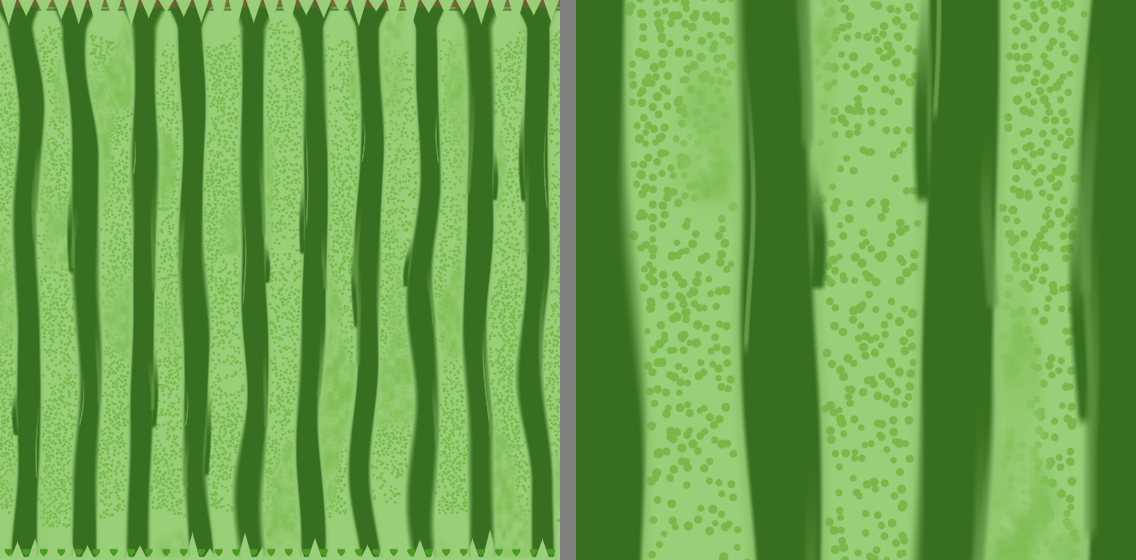
Left: the whole. Right: its middle third, enlarged.
Write a WebGL 1 fragment shader that draws this pattern.

```glsl
precision highp float;
// Ten wavering dark green stripes on light green, with stippled gaps between them.
// Stripes are noise-bent distance bands with brushed smears; dots are a jittered
// grid masked by that distance, and 32 pointed teeth trim the top and bottom.
uniform vec2 u_resolution;

float hash(vec2 p) {
  vec3 q = fract(vec3(p.xyx) * 0.1031);
  q += dot(q, q.yzx + 33.33);
  return fract((q.x + q.y) * q.z);
}

float noise(vec2 p) {
  vec2 i = floor(p), f = fract(p);
  f = f * f * (3.0 - 2.0 * f);
  return mix(mix(hash(i), hash(i + vec2(1.0, 0.0)), f.x),
             mix(hash(i + vec2(0.0, 1.0)), hash(i + 1.0), f.x), f.y);
}

// Smooth random value along one stripe.
float waver(float y, float id) {
  float i = floor(y), f = fract(y);
  return mix(hash(vec2(id, i)), hash(vec2(id, i + 1.0)), f * f * (3.0 - 2.0 * f));
}

// x: offset from the stripe's centre, y: half width, z: stripe index.
vec3 stripe(vec2 p) {
  float s = (p.x - 0.0455) / 0.1015 + 0.5;
  float id = floor(s);
  float bend = (waver(p.y * 5.0 + id * 0.37, id + 3.0) - 0.5) * 0.030;
  float halfWidth = 0.0175 + 0.006 * waver(p.y * 7.0, id + 41.0);
  halfWidth += 0.018 * smoothstep(0.945, 1.0, p.y);
  return vec3((fract(s) - 0.5) * 0.1015 - bend, halfWidth, id);
}

// Stippling: each dot is kept or dropped whole, by its own centre.
float dots(vec2 p, float px) {
  vec2 cell = floor(p / 0.0062);
  float cover = 0.0;
  for (int j = -1; j <= 1; j++) {
    for (int i = -1; i <= 1; i++) {
      vec2 c = cell + vec2(float(i), float(j));
      vec2 centre = (c + vec2(hash(c + 7.0), hash(c + 61.0))) * 0.0062;
      vec3 s = stripe(centre);
      float gap = abs(s.x) - s.y;
      float density = 0.32 + 0.65 * noise(centre * vec2(22.0, 9.0));
      density *= smoothstep(0.003, 0.013, gap + 0.004 * noise(centre * 30.0));
      float ends = 0.06 * noise(vec2(centre.x * 18.0, 3.0));
      density *= step(0.045 + ends, centre.y) * step(centre.y, 0.965 - ends);
      float keep = step(hash(c + 127.0), density);
      float radius = 0.0019 + 0.0009 * hash(c + 211.0);
      float d = length(p - centre) - radius;
      cover = max(cover, keep * (1.0 - smoothstep(-px, px, d)));
    }
  }
  return cover;
}

// Pointed tooth; v is the distance from the border it grows from.
float tooth(float x, float v, float seed, float px) {
  float u = x * 32.0;
  float len = 0.02 + 0.035 * hash(vec2(floor(u), seed));
  float d = abs(fract(u) - 0.5) - 0.44 * (1.0 - v / len);
  return 1.0 - smoothstep(-32.0 * px, 32.0 * px, d);
}

void main() {
  vec2 p = gl_FragCoord.xy / u_resolution;
  float px = 0.8 / min(u_resolution.x, u_resolution.y);
  vec3 light = vec3(0.60, 0.81, 0.47);
  vec3 mid = vec3(0.48, 0.72, 0.29);
  vec3 dark = vec3(0.22, 0.43, 0.12);

  // Light ground, blurred patches, then stippling.
  vec3 s = stripe(p);
  float gap = abs(s.x) - s.y;
  float blur = smoothstep(0.60, 0.82, noise(p * vec2(17.0, 7.0) + 19.0));
  float mottle = noise(p * vec2(100.0, 65.0));
  vec3 col = mix(light, mid, blur * mottle * 0.75 * smoothstep(0.0, 0.012, gap));
  col = mix(col, mid, dots(p, px) * (1.0 - 0.75 * blur));

  // Stripe body with an edge that goes from crisp to brushed.
  float soft = 0.002 + 0.006 * pow(waver(p.y * 6.0, s.z + 87.0), 2.0);
  col = mix(col, mix(light, dark, 0.3), 0.4 * (1.0 - smoothstep(0.0, 0.008, gap)));
  col = mix(col, dark, 1.0 - smoothstep(-soft, soft, gap));

  // Brush smears along the edges: dark lumps, mid washes, thin pale lines.
  for (int k = 0; k < 4; k++) {
    float kind = float(k);
    vec2 seed = vec2(s.z * 5.0 + 11.0, kind * 17.0 + 5.0);
    float t = (p.y - 0.12 - 0.62 * hash(seed)) / (0.08 + 0.15 * hash(seed + 2.0));
    float side = hash(seed + 4.0) < 0.5 ? -1.0 : 1.0;
    float along = smoothstep(0.0, 0.06, t) * (1.0 - smoothstep(0.35, 1.0, t));
    float reach = s.y + (k == 0 ? 0.002 : -0.003) + 0.003 * sin(t * 4.0 + kind);
    float width = k == 0 ? 0.007 : (k == 3 ? 0.0022 : 0.0055);
    float across = 1.0 - smoothstep(0.25 * width, width, abs(s.x * side - reach));
    vec3 paint = k == 0 ? dark : mix(dark, light, k == 3 ? 0.7 : 0.45);
    col = mix(col, paint, along * across * (k == 0 ? 1.0 : 0.65));
  }

  // Top trim: brown slivers in the dark, a dim line, and hanging teeth.
  float v = 1.0 - p.y;
  float inStripe = 1.0 - smoothstep(-0.002, 0.002, gap);
  col = mix(col, vec3(0.45, 0.37, 0.20), (1.0 - smoothstep(0.012, 0.015, v)) * 0.85);
  col = mix(col, dark, 0.75 * (1.0 - smoothstep(0.001, 0.003, abs(v - 0.017))));
  col = mix(col, light, tooth(p.x, v, 3.0, px));

  // Bottom trim: rising teeth with small bright green tips between them.
  col = mix(col, light, tooth(p.x + 0.5 / 32.0, p.y, 9.0, px) * (0.5 + 0.5 * inStripe));
  float tip = abs(fract(p.x * 32.0) - 0.5) - 0.22 * smoothstep(0.004, 0.016, p.y);
  float tipRow = smoothstep(0.006, 0.008, p.y) * (1.0 - smoothstep(0.018, 0.021, p.y));
  col = mix(col, vec3(0.30, 0.60, 0.14), tipRow * (1.0 - smoothstep(-0.04, 0.04, tip)));
  col = mix(col, light, 1.0 - smoothstep(0.004, 0.007, p.y));

  gl_FragColor = vec4(col, 1.0);
}
```
